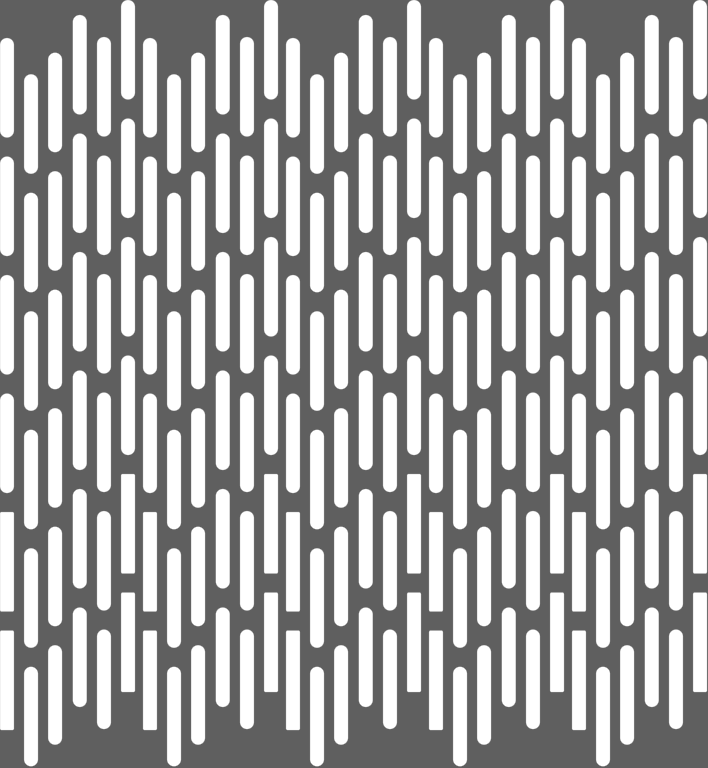
A Shadertoy shader for this pattern:

```glsl
// Staggered columns of white vertical slots on a flat grey sheet.

// Signed distance to a box with rounded corners.
float roundedBox(vec2 p, vec2 halfSize, float radius) {
    vec2 q = abs(p) - halfSize + radius;
    return length(max(q, 0.0)) + min(max(q.x, q.y), 0.0) - radius;
}

void mainImage(out vec4 fragColor, in vec2 fragCoord) {
    // Canvas heights, measured from the top left.
    vec2 p = vec2(fragCoord.x, iResolution.y - fragCoord.y) / iResolution.y;

    // Centre x and first slot's top y for each column of a group.
    vec2 columns[6] = vec2[6](
        vec2(0.0091, 0.0495), vec2(0.0404, 0.0967), vec2(0.0717, 0.0686),
        vec2(0.1039, 0.0195), vec2(0.1354, 0.0482), vec2(0.1667, 0.0));

    const float groupWidth = 0.1862;
    const float rowPitch = 0.1543;
    const vec2 halfSlot = vec2(0.0091, 0.0648);

    float dist = 1.0;
    for (int i = 0; i < 6; i++) {
        // Groups repeat across; each column holds six slots.
        float x = mod(p.x - columns[i].x + 0.5 * groupWidth, groupWidth) - 0.5 * groupWidth;
        float y = p.y - columns[i].y - halfSlot.y;
        float row = clamp(round(y / rowPitch), 0.0, 5.0);

        // The outer columns of a group end in two nearly square slots.
        bool squared = (i == 0 || i == 5) && row > 3.5;
        float radius = squared ? 0.0022 : halfSlot.x;
        dist = min(dist, roundedBox(vec2(x, y - row * rowPitch), halfSlot, radius));
    }

    // Edge softened over about one pixel.
    float slot = clamp(0.5 - dist * iResolution.y / 1.2, 0.0, 1.0);
    fragColor = vec4(mix(vec3(0.373), vec3(1.0), slot), 1.0);
}
```
